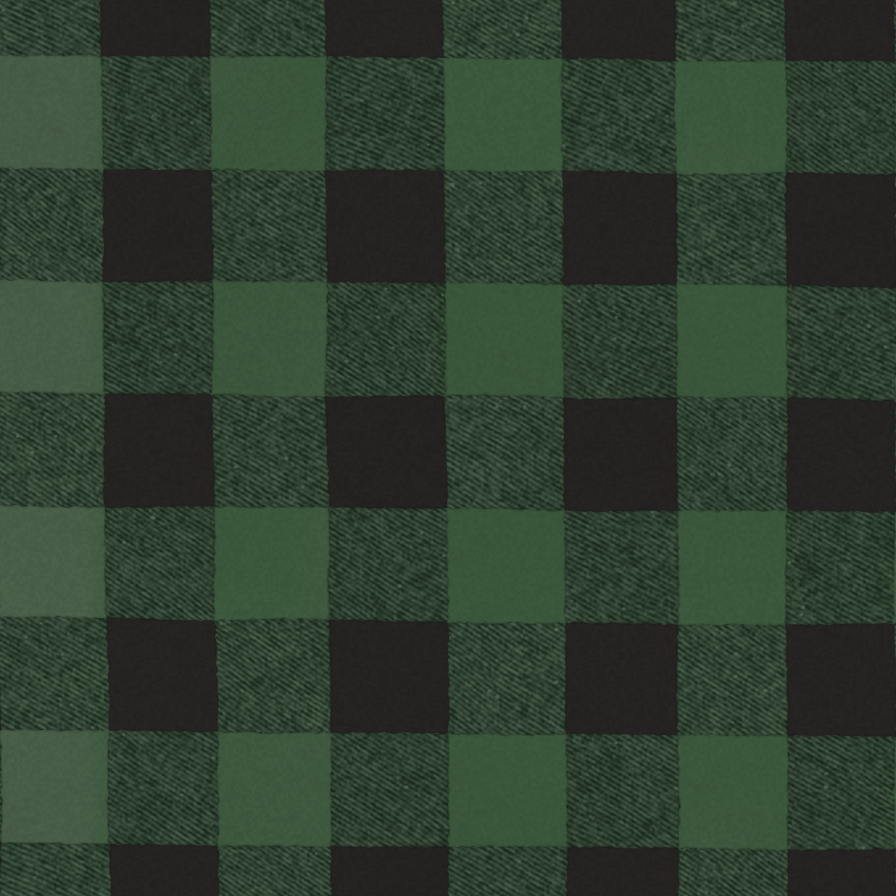
A WebGL 1 fragment shader for this texture:

```glsl
precision highp float;
// Green and black buffalo check: two sets of broad bands cross as warp and weft.
// Like bands give plain green or black blocks, unlike ones a diagonal twill.
// Bands drift slightly, and yarn noise, slubs and fading add wear.

uniform vec2 u_resolution;

#define BAND_SIZE vec2(0.1268, 0.1257)   // width of one band, across and up
#define BAND_START vec2(0.117, 0.0550)   // first band edge from lower left
#define TWILL_LINES 160.0                // diagonal ribs per canvas height
#define TWILL_SLOPE 0.60                 // mean fall of the ribs to the right
#define EDGE_FRAY 0.012                  // in band widths
#define SLUB_GRID 120.0
#define SLUB_RARITY 0.988
#define GREEN vec3(0.226, 0.339, 0.230)
#define BLACK vec3(0.140, 0.136, 0.129)
#define TWILL_DARK vec3(0.118, 0.184, 0.128)
#define TWILL_LIGHT vec3(0.250, 0.326, 0.258)
#define FADED_GREEN vec3(0.278, 0.360, 0.276)

float hash(vec2 p) {
  vec3 q = fract(vec3(p.xyx) * 0.1031);
  q += dot(q, q.yzx + 33.33);
  return fract((q.x + q.y) * q.z);
}

float noise(vec2 p) {
  vec2 i = floor(p), f = fract(p);
  f = f * f * (3.0 - 2.0 * f);
  return mix(mix(hash(i), hash(i + vec2(1.0, 0.0)), f.x),
             mix(hash(i + vec2(0.0, 1.0)), hash(i + vec2(1.0, 1.0)), f.x), f.y);
}

// Signed distance to the nearest band edge; positive inside even bands
vec2 bandDistance(vec2 t) {
  vec2 f = fract(t * 0.5 + 0.25) * 2.0 - 0.5;
  return 0.5 - abs(f - 0.5);
}

// Hand-woven drift of the band edges
vec2 clothDrift(vec2 p) {
  vec2 drift = vec2(-0.006 * sin((p.x - BAND_START.x) * 8.38)
                    + 0.013 * (0.5 - p.y) * (1.0 - p.x),
                    0.007 * (0.5 - p.x));
  vec2 wobble = vec2(noise(p * 9.0), noise(p * 9.0 + 40.0)) - 0.5;
  return drift + 0.004 * wobble;
}

// Small round knots of pale yarn, sparsely scattered
float slubs(vec2 p, float pixel) {
  vec2 g = p * SLUB_GRID, id = floor(g);
  vec2 center = 0.3 + 0.4 * vec2(hash(id + 7.0), hash(id + 19.0));
  float radius = mix(0.10, 0.24, hash(id + 31.0));
  float soft = pixel * SLUB_GRID;
  float d = length((fract(g) - center) * vec2(0.8, 1.0)) - radius;
  return step(SLUB_RARITY, hash(id)) * (1.0 - smoothstep(-soft, soft, d));
}

void main() {
  vec2 p = gl_FragCoord.xy / u_resolution;
  float pixel = 1.0 / min(u_resolution.x, u_resolution.y);

  // Crossing bands with slightly frayed edges
  vec2 t = (p - clothDrift(p) - BAND_START) / BAND_SIZE;
  vec2 d = bandDistance(t) * vec2(-1.0, 1.0);
  d += EDGE_FRAY * 1.6 * (noise(p * 170.0 + 20.0) - 0.5);
  vec2 soft = pixel / BAND_SIZE;
  vec2 green = smoothstep(-soft, soft, d);
  float bothGreen = green.x * green.y;
  float bothBlack = (1.0 - green.x) * (1.0 - green.y);
  float mixed = 1.0 - bothGreen - bothBlack;

  // Twill ribs lean a little differently per block and break into beads
  float blockSeed = hash(floor(t) + 50.0);
  float slope = TWILL_SLOPE + 0.26 * (blockSeed - 0.5);
  float across = (p.y + slope * p.x) * TWILL_LINES;
  float along = (p.x - slope * p.y) * TWILL_LINES;
  across += 1.0 * (noise(p * 16.0 + 5.0) - 0.5);
  float rib = sin(6.28318 * across) * mix(0.5, 1.1, noise(p * 60.0 + 70.0));
  float bead = noise(vec2(along * 0.9, across * 1.6)) - 0.5;
  float patchy = noise(p * 50.0 + 8.0) - 0.5;
  float grain = noise(p * 340.0) - 0.5;

  // Plain blocks, greyer in the worn column at the left
  float worn = 1.0 - smoothstep(0.09, 0.14, p.x);
  worn = max(worn, 0.45 * smoothstep(0.55, 0.9, noise(p * 5.0 + 3.0)));
  float plainShade = 1.0 + 0.09 * grain + 0.02 * patchy;
  vec3 greenCloth = mix(GREEN, FADED_GREEN, worn) * plainShade;
  vec3 blackCloth = BLACK * (plainShade + 0.05 * grain);

  // Twill blocks, a little darker where the weft is green
  float lift = 0.5 + 0.38 * rib + 0.6 * bead + 0.15 * patchy + 0.65 * grain;
  vec3 twill = mix(TWILL_DARK, TWILL_LIGHT, clamp(lift, -0.1, 1.2));
  twill *= mix(1.02, 0.97, green.y);
  twill = mix(twill, vec3(0.34, 0.43, 0.35), 0.7 * slubs(p, pixel));
  vec3 color = greenCloth * bothGreen + blackCloth * bothBlack + twill * mixed;

  // Thin broken dark seam along the band edges
  vec2 seam = 1.0 - smoothstep(vec2(0.003), 0.012 + soft, abs(d));
  color *= 1.0 - 0.2 * max(seam.x, seam.y) * noise(p * 150.0 + 90.0);

  // Uneven dye: broad patches and a small change per block
  color *= 1.0 + 0.04 * (noise(p * 4.0 + 11.0) - 0.5);
  color *= 1.0 + 0.02 * (blockSeed - 0.5);
  gl_FragColor = vec4(color, 1.0);
}
```
